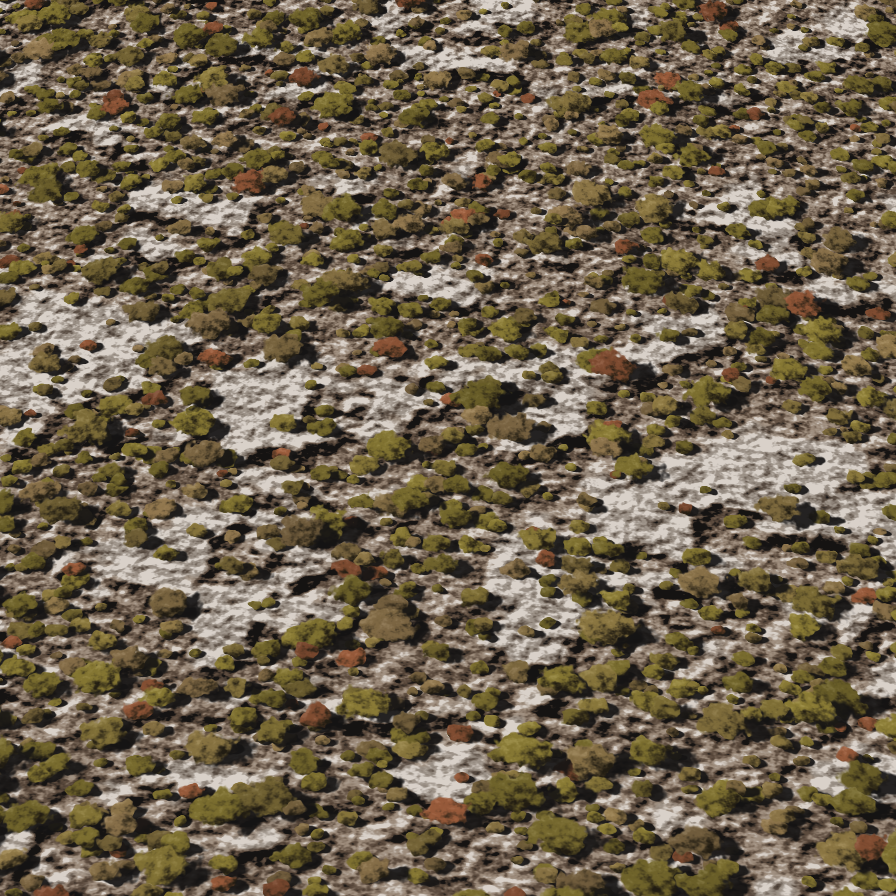
Give the GLSL for this texture, as a Shadertoy shader.

```glsl
// A sunlit rocky hillside dotted with olive shrubs that cast dark shadows.
#define PERSPECTIVE 0.42
#define BUSH_CELL vec2(0.055, 0.038)
#define BUSH_DENSITY 0.72
#define SUN_STEP vec2(-0.0035, 0.0045)
#define SHADOW vec3(0.08, 0.075, 0.075)
#define SOIL vec3(0.34, 0.29, 0.25)
#define STONE vec3(0.61, 0.57, 0.53)
#define PALE vec3(0.85, 0.82, 0.79)
#define OLIVE vec3(0.47, 0.42, 0.18)
#define TAN vec3(0.50, 0.41, 0.27)
#define RUSSET vec3(0.52, 0.31, 0.20)

float hash(vec2 p) {
    vec3 q = fract(vec3(p.xyx) * 0.1031);
    q += dot(q, q.yzx + 33.33);
    return fract((q.x + q.y) * q.z);
}

float noise(vec2 p) {
    vec2 i = floor(p), f = fract(p);
    f = f * f * (3.0 - 2.0 * f);
    return mix(mix(hash(i), hash(i + vec2(1, 0)), f.x),
               mix(hash(i + vec2(0, 1)), hash(i + vec2(1, 1)), f.x), f.y);
}

// Normalised fractal noise with strong fine octaves.
float fbm(vec2 p, int octaves) {
    float sum = 0.0, total = 0.0, amp = 1.0;
    for (int i = 0; i < octaves; i++) {
        sum += amp * noise(p);
        total += amp;
        amp *= 0.62;
        p = mat2(1.9, 0.5, -0.5, 1.9) * p + 17.3;
    }
    return sum / total;
}

// Outcrops gather in a wide band below the middle of the slope.
float outcrop(vec2 p) {
    float away = (p.y - 0.48) / 0.32;
    float band = exp(-away * away);
    float n = fbm(p * vec2(8.0, 15.0) + 5.0, 4);
    return smoothstep(0.56, 0.66, n + 0.13 * band - 0.03);
}

float relief(vec2 p) {
    float ridges = abs(fbm(p * vec2(24.0, 32.0) + 40.0, 3) - 0.5);
    return fbm(p * vec2(20.0, 36.0), 5) + 0.7 * ridges;
}

// Soil, gravel and rock, shaded by the slope towards the sun.
vec3 ground(vec2 p) {
    float rock = outcrop(p);
    float rockShade = max(outcrop(p + 4.0 * SUN_STEP) - rock, 0.0);
    float slope = relief(p) - relief(p + SUN_STEP);
    float gravel = fbm(p * vec2(90.0, 150.0) + 9.0, 3) - 0.5;
    float tone = 0.45 + 2.3 * slope + 0.8 * gravel + 0.27 * rock - 0.45 * rockShade;
    vec3 c = mix(SHADOW, SOIL, smoothstep(0.0, 0.28, tone));
    c = mix(c, STONE, smoothstep(0.25, 0.62, tone));
    c = mix(c, PALE, smoothstep(0.6, 0.9, tone));
    float bare = max(rock, smoothstep(0.5, 0.9, tone));
    return c * mix(vec3(1.03, 0.98, 0.93), vec3(1.0), bare);
}

// One scattered layer of shrubs, painted from the far rows to the near ones.
vec3 shrubs(vec3 c, vec2 p, vec2 cell, float density, float seed) {
    vec2 home = floor(p / cell);
    vec2 warp = vec2(fbm(p * 65.0 + seed, 3), fbm(p * 65.0 + seed + 70.0, 3)) - 0.5;
    float leaf = fbm(p * vec2(110.0, 140.0) + seed, 3) - 0.5;
    for (int row = 1; row >= -1; row--) {
        for (int col = -2; col <= 1; col++) {
            vec2 id = home + vec2(col, row);
            vec2 key = id + seed;
            vec2 centre = (id + vec2(hash(key + 3.1), hash(key + 7.7))) * cell;
            if (hash(key + 11.3) > density * (1.0 - 0.65 * outcrop(centre))) continue;

            float size = hash(key + 19.9);
            float radius = cell.x * mix(0.25, 0.62, size * size);
            vec2 q = (p - centre) / (radius * vec2(1.0, 0.66)) + 1.1 * warp;

            // Shadow thrown to the lower right
            float dark = length((q - vec2(0.75, -0.4)) * vec2(0.88, 1.15));
            c = mix(c, SHADOW, 0.92 * (1.0 - smoothstep(0.75, 1.08, dark)));

            // Domed crown with leafy clumps
            float kind = hash(key + 29.5);
            vec3 hue = mix(OLIVE, TAN, smoothstep(0.35, 0.9, kind));
            hue = mix(hue, RUSSET, step(0.93, kind));
            hue *= 0.85 + 0.3 * hash(key + 37.0);
            float lit = 0.62 + 0.36 * dot(q, vec2(-0.55, 0.8)) + 1.3 * leaf;
            vec3 crown = mix(vec3(0.13, 0.11, 0.07), hue, smoothstep(0.0, 0.8, lit));
            crown += 0.09 * smoothstep(0.8, 1.3, lit);
            c = mix(c, crown, 1.0 - smoothstep(0.86, 1.06, length(q)));
        }
    }
    return c;
}

void mainImage(out vec4 fragColor, in vec2 fragCoord) {
    vec2 uv = fragCoord / iResolution.y;
    // Features shrink evenly towards the top of the slope
    float scale = 1.0 - PERSPECTIVE * uv.y;
    vec2 p = vec2((uv.x - 0.5) / scale + 2.0, -log(scale) / PERSPECTIVE);

    vec3 c = ground(p);
    c = shrubs(c, p, BUSH_CELL * 0.58, BUSH_DENSITY * 0.7, 131.0);
    c = shrubs(c, p, BUSH_CELL, BUSH_DENSITY, 57.0);
    fragColor = vec4(clamp(c, 0.0, 1.0), 1.0);
}
```
